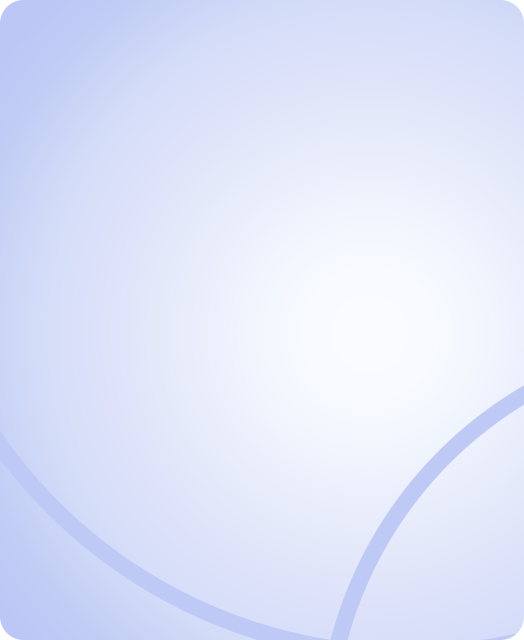
Give the GLSL for this background, as a Shadertoy shader.

```glsl
// Pale blue card with a soft off-centre glow and two periwinkle rings.

// Linear blend between two distances from the glow.
float ramp(float a, float b, float d) {
    return clamp((d - a) / (b - a), 0.0, 1.0);
}

// Radial gradient from near white through lavender to periwinkle.
vec3 glowColor(float d) {
    vec3 c = mix(vec3(0.982, 0.986, 0.995), vec3(0.972, 0.980, 0.994), ramp(0.0, 0.10, d));
    c = mix(c, vec3(0.950, 0.968, 0.997), ramp(0.10, 0.17, d));
    c = mix(c, vec3(0.922, 0.937, 0.988), ramp(0.17, 0.26, d));
    c = mix(c, vec3(0.882, 0.903, 0.978), ramp(0.26, 0.37, d));
    c = mix(c, vec3(0.860, 0.880, 0.980), ramp(0.37, 0.45, d));
    c = mix(c, vec3(0.832, 0.867, 0.973), ramp(0.45, 0.52, d));
    c = mix(c, vec3(0.755, 0.804, 0.958), ramp(0.52, 0.64, d));
    return mix(c, vec3(0.738, 0.780, 0.965), ramp(0.64, 0.72, d));
}

float ringDistance(vec2 p, vec2 center, float radius) {
    return abs(length(p - center) - radius) - 0.013;
}

float roundedBox(vec2 p, vec2 halfSize, float radius) {
    vec2 q = abs(p) - halfSize + radius;
    return length(max(q, 0.0)) + min(max(q.x, q.y), 0.0) - radius;
}

// Antialiased coverage of a signed distance.
float coverage(float d) {
    float pixel = 1.0 / iResolution.y;
    return clamp(0.5 - d / pixel, 0.0, 1.0);
}

void mainImage(out vec4 fragColor, in vec2 fragCoord) {
    vec2 cardSize = vec2(0.823, 1.0);
    vec2 p = fragCoord / iResolution.xy * cardSize;

    // Background glow
    vec3 color = glowColor(length(p - vec2(0.581, 0.479)));

    // Lower left and lower right rings
    float rings = min(ringDistance(p, vec2(0.639, 0.767), 0.789),
                      ringDistance(p, vec2(1.146, -0.164), 0.635));
    color = mix(color, vec3(0.745, 0.787, 0.965), coverage(rings));

    // White outside the rounded corners
    float card = roundedBox(p - 0.5 * cardSize, 0.5 * cardSize, 0.037);
    color = mix(vec3(1.0), color, coverage(card));

    fragColor = vec4(color, 1.0);
}
```
